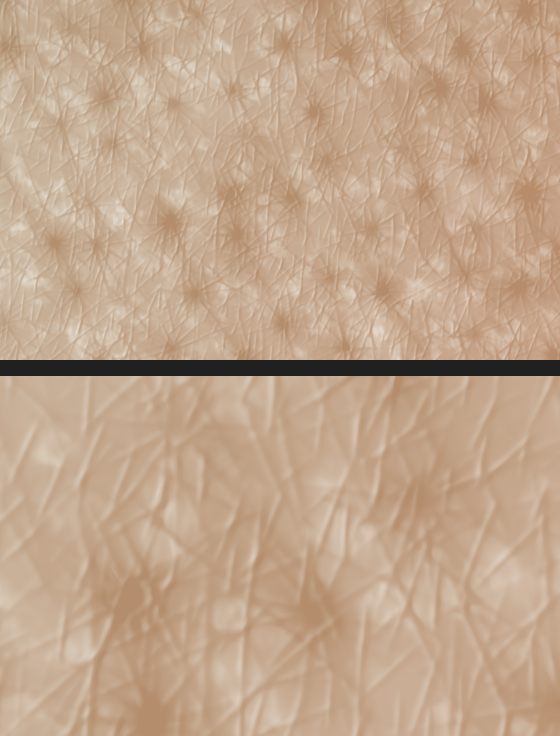
Top, the full canvas; bottom, a detail of the centre.
This texture is drawn by a Shadertoy shader. Its source:

```glsl
// Close-up of human skin: soft brown pores on a sheared, jittered lattice,
// linked by valleys, spokes and many straight furrows. The relief is lit from
// one side, and the small facets between the furrows shine unevenly.

const float TAU = 6.2831853;
const mat2 LATTICE = mat2(0.22, -0.08, 0.09, -0.19);

vec2 hash2(vec2 p) {
    p = vec2(dot(p, vec2(127.1, 311.7)), dot(p, vec2(269.5, 183.3)));
    return fract(sin(p) * 43758.545);
}

// Gradient noise, roughly -0.7 to 0.7
float noise(vec2 p) {
    vec2 i = floor(p), f = fract(p);
    vec2 u = f * f * f * (f * (f * 6.0 - 15.0) + 10.0);
    vec2 x = vec2(1, 0), y = vec2(0, 1);
    float a = dot(hash2(i) * 2.0 - 1.0, f);
    float b = dot(hash2(i + x) * 2.0 - 1.0, f - x);
    float c = dot(hash2(i + y) * 2.0 - 1.0, f - y);
    float d = dot(hash2(i + 1.0) * 2.0 - 1.0, f - 1.0);
    return mix(mix(a, b, u.x), mix(c, d, u.x), u.y);
}

float groove(float dist, float width) {
    return exp(-dist * dist / (width * width));
}

float segment(vec2 d, vec2 span) {
    return length(d - span * clamp(dot(d, span) / dot(span, span), 0.0, 1.0));
}

vec2 poreCentre(vec2 id) {
    return LATTICE * (id + 0.5 + 0.5 * (hash2(id + 3.7) - 0.5));
}

// x: depth of the creases around pores, y: darkness of pores and valleys
vec2 pores(vec2 p) {
    vec2 cell = floor(inverse(LATTICE) * p);
    vec2 result = vec2(0);
    for (int j = -1; j <= 1; j++)
    for (int i = -1; i <= 1; i++) {
        vec2 id = cell + vec2(i, j);
        vec2 rnd = hash2(id + 8.1);
        vec2 centre = poreCentre(id), d = p - centre;
        float r = length(d);

        // Spokes of constant width and uneven length
        float k = (atan(d.y, d.x) / TAU + rnd.x) * 11.0;
        vec2 spoke = hash2(vec2(mod(floor(k), 11.0), rnd.y * 50.0));
        float dist = (fract(k) - 0.5 + 0.5 * (spoke.x - 0.5)) * TAU / 11.0 * r;
        float reach = exp(-r / mix(0.03, 0.09, spoke.y)) * smoothstep(0.01, 0.035, r);
        result.x += groove(dist, 0.0045) * reach;

        // Valley down to the next pore, with a crease along its floor
        float valley = segment(d, poreCentre(id + vec2(0, 1)) - centre);
        result.x += 0.4 * groove(valley, 0.006) * smoothstep(0.01, 0.03, r);
        result.y += 0.25 * rnd.x * groove(valley, 0.022);

        // Dark core inside a wide, soft hollow
        float core = exp(-r * r / 0.00032), hollow = exp(-r * r / 0.0021);
        result.y += mix(0.35, 1.0, rnd.y) * (0.45 * core + 0.55 * hollow);
    }
    return result;
}

// x: depth of straight creases in many directions, y: tilt of facets between
vec2 furrows(vec2 p) {
    vec2 result = vec2(0);
    for (int i = 0; i < 9; i++) {
        float n = float(i);
        float angle = 1.65 + n * 1.9416;
        float freq = mix(12.0, 30.0, fract(n * 0.618));
        vec2 along = vec2(cos(angle), sin(angle));
        float u = dot(p, vec2(-along.y, along.x)) * freq + 0.8 * noise(p * 3.0 + n * 9.3);
        float v = dot(p, along) * freq * 0.5 + n * 5.7;
        float id = floor(u);
        float shift = 0.5 * (hash2(vec2(id, n)).x - 0.5);
        float dist = (fract(u) - 0.5 + shift) / freq;
        float width = 0.0025 + 0.04 / freq;
        float unbroken = smoothstep(-0.1, 0.25, noise(vec2(id * 7.31 + 0.37, v)));
        float weight = 0.2 + 0.6 * abs(along.y);
        result.x += weight * unbroken * groove(dist, width);

        float left = noise(vec2(id * 5.17 + 0.4, v * 2.0 + 40.0));
        float right = noise(vec2((id + 1.0) * 5.17 + 0.4, v * 2.0 + 40.0));
        result.y += mix(left, right, smoothstep(-width, width, dist));
    }
    return result;
}

float relief(vec2 p) {
    return furrows(p).x + pores(p).x;
}

void mainImage(out vec4 fragColor, in vec2 fragCoord) {
    vec2 p = fragCoord / iResolution.y;
    vec2 bent = p + 0.006 * vec2(noise(p * 8.0), noise(p * 8.0 + 31.0));

    // Side lighting of the relief
    vec2 toLight = 0.0018 * vec2(0.92, -0.39);
    float slope = relief(bent + toLight) - relief(bent - toLight);
    vec2 pore = pores(bent), crease = furrows(bent);
    float depth = crease.x + pore.x;

    // Glossy facets with a fine broken grain
    float patches = noise(p * vec2(14, 9) + 4.0) + 0.6 * noise(p * 4.0 + 17.0);
    float grain = smoothstep(-0.2, 0.35, noise(bent * vec2(80, 45)));
    float plateau = 1.0 - smoothstep(0.1, 1.0, depth);
    float gloss = smoothstep(-0.4, 1.0, 0.75 * crease.y + 1.1 * patches);
    gloss *= (0.6 + 0.5 * grain) * plateau * (1.0 - min(pore.y * 1.2, 1.0));

    // Broad folds falling to the right, and slow changes of light
    vec2 fold = vec2(dot(p, vec2(0.9, 0.43)), dot(p, vec2(0.43, -0.9)));
    float tone = 0.05 + 0.42 * noise(fold * vec2(9, 3.5)) + 0.28 * noise(p * 2.3 + 8.0);
    tone += 0.2 * (0.8 - p.x) - 0.16 * p.y * p.y;
    tone += 0.72 * max(slope, 0.0) + 0.22 * min(slope, 0.0);
    tone += 0.68 * gloss - 0.11 * min(depth, 1.3) - 0.68 * pore.y;

    // Tan skin, paler and less saturated where it shines
    vec3 skin = vec3(0.776, 0.666, 0.566) + clamp(tone, -0.6, 1.0) * vec3(0.12, 0.19, 0.24);
    skin += vec3(0.014, -0.006, -0.004) * (p.x - 0.8 + 0.5 * (0.5 - p.y));
    fragColor = vec4(skin, 1.0);
}
```
